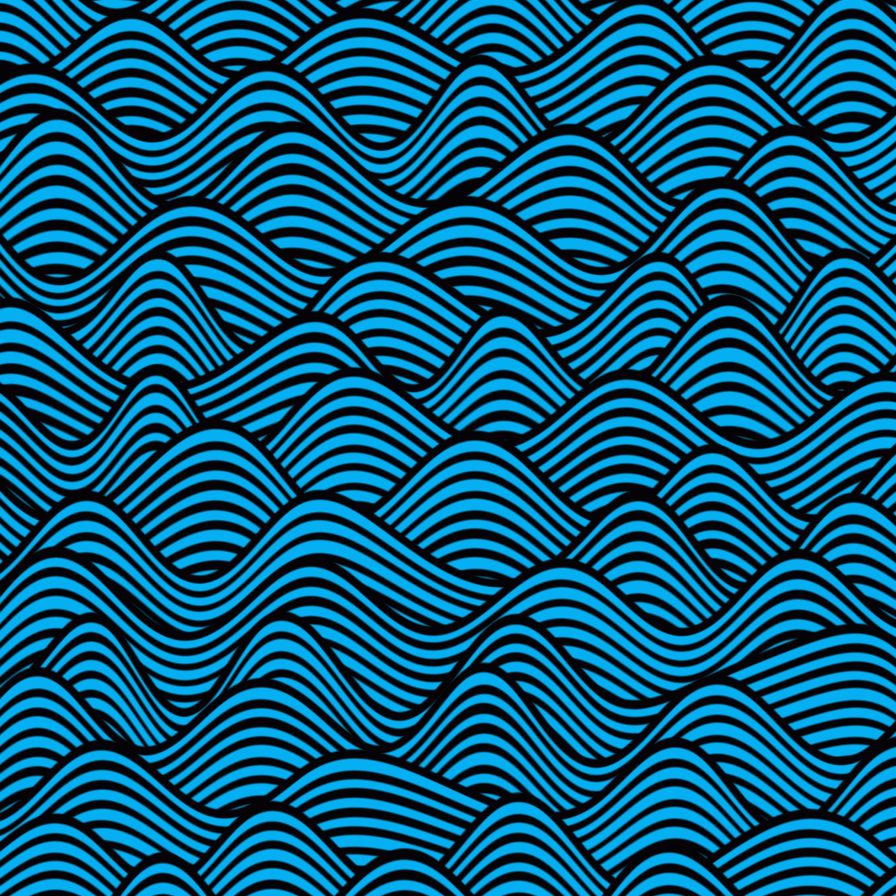
Give the GLSL for this pattern, as a Shadertoy shader.

```glsl
// Overlapping rows of striped blue waves on black. Each row is a wavy ridge that
// hides the rows behind it; the stripes below a ridge follow its outline,
// flatten with depth and vary in thickness.

float hash(vec2 p) {
    return fract(sin(dot(p, vec2(127.1, 311.7))) * 43758.5453);
}

// Smooth noise along x, independent for every seed
float noise(float x, float seed) {
    float cell = floor(x);
    float t = fract(x);
    t = t * t * (3.0 - 2.0 * t);
    return mix(hash(vec2(cell, seed)), hash(vec2(cell + 1.0, seed)), t);
}

// Height of a ridge above the base line of its row
float swell(float x, float row) {
    float stagger = 0.5 * row + 0.45 * hash(vec2(row, 3.7));
    float phase = 3.7 * x + stagger + 0.45 * noise(3.0 * x, row + 20.3);
    float amplitude = mix(0.032, 0.058, noise(3.5 * x, row + 50.9));
    return amplitude * cos(6.28318 * phase) + 0.016 * (noise(2.5 * x, row + 80.1) - 0.5);
}

void mainImage(out vec4 fragColor, in vec2 fragCoord) {
    vec2 p = fragCoord / iResolution.y;
    float soft = max(0.0016, 0.7 / iResolution.y);
    float clearance = 1.0;  // distance to the nearest ridge in front
    float ink = 0.0;

    // Search from the front row at the bottom to the back row at the top
    for (int i = -3; i < 19; i++) {
        float row = float(i);
        float base = 0.068 * row + 0.024 * (hash(vec2(row, 9.1)) - 0.5);
        float rise = swell(p.x, row);
        float slope = (swell(p.x + 0.002, row) - swell(p.x - 0.002, row)) / 0.004;
        float steepness = sqrt(1.0 + slope * slope);
        float below = base + rise - p.y;

        if (below < 0.0) {
            clearance = min(clearance, -below / steepness);
            continue;
        }

        // Stripes stretch under crests and tighten in troughs
        float stretch = 1.0 + mix(1.0, 5.0, hash(vec2(row, 5.3))) * rise;
        float pitch = 0.0195;
        float stripe = below / (stretch * pitch) - 0.22;
        float halfWidth = 0.27 + 0.12 * (noise(6.0 * p.x, 17.0 * row + floor(stripe)) - 0.5);
        float inside = (halfWidth - abs(fract(stripe) - 0.5)) * pitch * stretch / steepness;
        ink = smoothstep(-soft, soft, inside);

        // Dark outline along the ridge, and a smooth edge against rows in front
        ink *= smoothstep(-soft, soft, below / steepness - 0.007);
        ink *= smoothstep(0.0, 2.0 * soft, clearance);
        break;
    }

    vec3 black = vec3(0.02, 0.01, 0.02);
    vec3 blue = vec3(0.02, 0.69, 0.95);
    fragColor = vec4(mix(black, blue, ink), 1.0);
}
```
